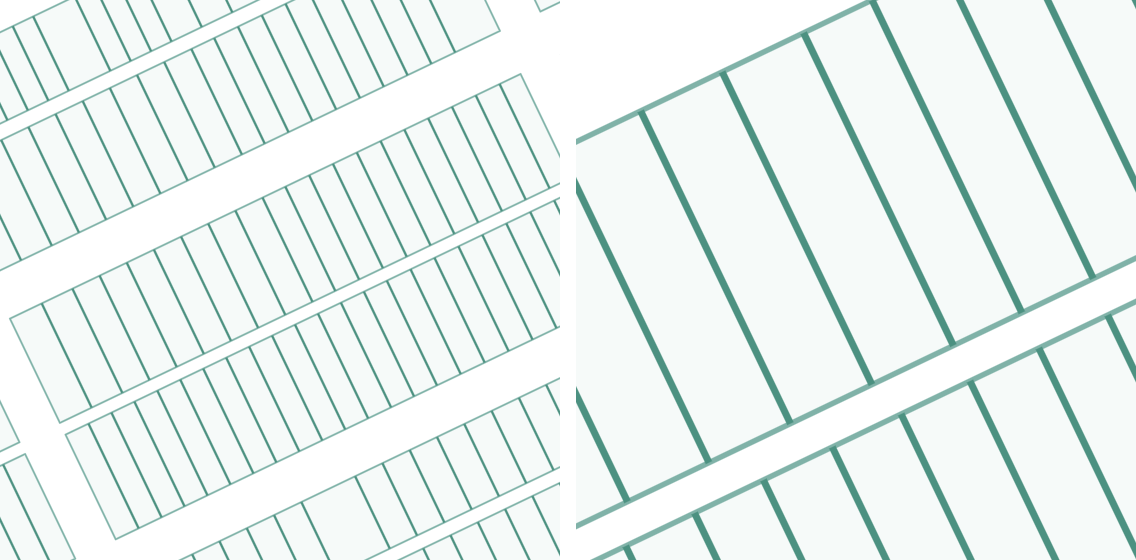
Left: the whole. Right: its middle third, enlarged.
Reproduce this pattern procedurally as a Shadertoy shader.

```glsl
// Tilted cadastral plan: rows of narrow building lots in blocks split by white streets.

const float PLAN_SIZE    = 768.0;   // plan units per canvas height
const float TILT         = 0.4468;  // rotation of the rows, radians
const float BLOCK_LEFT   = -176.5;  // left end of the central block
const float BLOCK_WIDTH  = 776.5;
const float BLOCK_PERIOD = 838.0;   // block plus cross street
const float DIVIDER_WIDTH = 3.2;
const float BORDER_WIDTH  = 2.5;
const float SOFTNESS      = 0.8;    // edge blur in pixels

const vec3 STREET  = vec3(1.0);
const vec3 LOT     = vec3(0.965, 0.981, 0.977);
const vec3 BORDER  = vec3(0.50, 0.70, 0.66);
const vec3 DIVIDER = vec3(0.30, 0.57, 0.505);

// Row: top, bottom, subdivision id, limit of the last divider
const int ROW_COUNT = 6;
const vec4 ROWS[ROW_COUNT] = vec4[](
    vec4( 40.0,  153.0, 0.0, 776.0),
    vec4(174.0,  334.5, 1.0, 715.0),
    vec4(400.0,  558.5, 1.0, 776.0),
    vec4(576.4,  735.6, 2.0, 776.0),
    vec4(799.5,  909.5, 3.0, 776.0),
    vec4(929.0, 1089.0, 3.0, 776.0));

// Run of equal lots: subdivision id, first divider, spacing, divider count
const int RUN_COUNT = 10;
const vec4 RUNS[RUN_COUNT] = vec4[](
    vec4(0.0, 114.5, 31.1, 4.0),
    vec4(0.0, 271.0, 31.0, 4.0),
    vec4(0.0, 410.0, 46.5, 2.0),
    vec4(1.0,  48.3, 46.6, 1.0),
    vec4(1.0,  95.0, 41.3, 8.0),
    vec4(1.0, 418.8, 36.2, 10.0),
    vec4(2.0,  34.9, 34.9, 14.0),
    vec4(2.0, 524.7, 36.4, 7.0),
    vec4(3.0,  44.2, 41.5, 6.0),
    vec4(3.0, 333.5, 41.5, 10.0));

float boxDistance(vec2 p, vec2 lo, vec2 hi) {
    vec2 q = abs(p - 0.5 * (lo + hi)) - 0.5 * (hi - lo);
    return length(max(q, 0.0)) + min(max(q.x, q.y), 0.0);
}

// Distance to the nearest divider of one run, none past the limit
float runDistance(float x, vec4 run, float limit) {
    float last = min(run.w - 1.0, floor((limit - run.y) / run.z));
    float k = clamp(round((x - run.y) / run.z), 0.0, last);
    return abs(x - run.y - k * run.z);
}

float coverage(float d, float blur) {
    return 1.0 - smoothstep(-blur, blur, d);
}

void mainImage(out vec4 fragColor, in vec2 fragCoord) {
    float unit = PLAN_SIZE / iResolution.y;
    float blur = SOFTNESS * unit;

    // Plan coordinates: x along the rows, y down across them
    vec2 p = vec2(fragCoord.x, iResolution.y - fragCoord.y) * unit;
    float c = cos(TILT), s = sin(TILT);
    p = vec2(c * p.x - s * p.y, s * p.x + c * p.y);

    // Repeat the block, wrapping in the middle of the cross street
    float halfStreet = 0.5 * (BLOCK_PERIOD - BLOCK_WIDTH);
    p.x = mod(p.x - BLOCK_LEFT + halfStreet, BLOCK_PERIOD) - halfStreet;

    float lot = 1e4, border = 1e4, divider = 1e4;
    for (int i = 0; i < ROW_COUNT; i++) {
        vec4 row = ROWS[i];
        float d = boxDistance(p, vec2(0.0, row.x), vec2(BLOCK_WIDTH, row.y));
        lot = min(lot, d);
        border = min(border, abs(d) - 0.5 * BORDER_WIDTH);
        for (int j = 0; j < RUN_COUNT; j++) {
            if (RUNS[j].x != row.z) continue;
            float line = runDistance(p.x, RUNS[j], row.w) - 0.5 * DIVIDER_WIDTH;
            divider = min(divider, max(line, d));
        }
    }

    // Paint from the ground up
    vec3 color = mix(STREET, LOT, coverage(lot, blur));
    color = mix(color, BORDER, coverage(border, blur));
    color = mix(color, DIVIDER, coverage(divider, blur));
    fragColor = vec4(color, 1.0);
}
```
